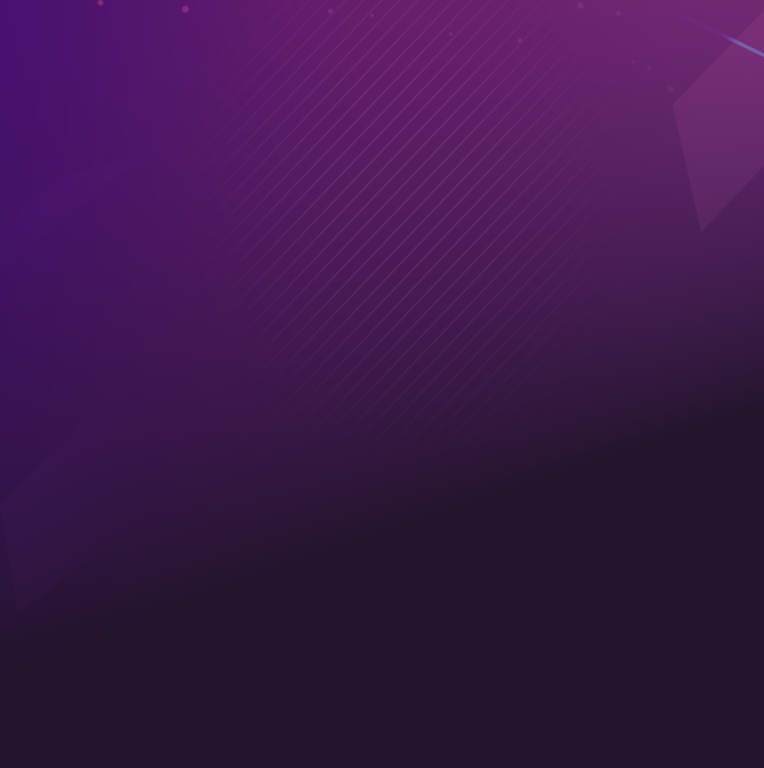
Write a Shadertoy shader that draws this background.

```glsl
// Violet dusk gradient with diagonal pinstripes, faint facets, a light streak and drifting dots.

const vec3 NIGHT   = vec3(0.132, 0.080, 0.168);
const vec3 INDIGO  = vec3(0.270, 0.065, 0.435);
const vec3 MAGENTA = vec3(0.405, 0.120, 0.415);
const vec3 ORCHID  = vec3(0.440, 0.160, 0.445);
const vec3 PINK    = vec3(0.560, 0.180, 0.520);
const vec3 PURPLE  = vec3(0.440, 0.160, 0.540);
const vec3 STEEL   = vec3(0.480, 0.400, 0.700);

// Sine-free hash: one number in, two values in 0..1 out
vec2 hash21(float n) {
    vec3 q = fract(vec3(n) * vec3(0.1031, 0.1030, 0.0973));
    q += dot(q, q.yzx + 33.33);
    return fract((q.xx + q.yz) * q.zy);
}

// Signed distance to the line a-b, positive on its left
float lineSide(vec2 p, vec2 a, vec2 b) {
    vec2 d = normalize(b - a);
    return d.x * (p.y - a.y) - d.y * (p.x - a.x);
}

// Smooth mask of a convex counter-clockwise quad
float facet(vec2 p, vec2 a, vec2 b, vec2 c, vec2 d, float soft) {
    float inside = min(min(lineSide(p, a, b), lineSide(p, b, c)),
                       min(lineSide(p, c, d), lineSide(p, d, a)));
    return smoothstep(-soft, soft, inside);
}

// Sky colours along the top, sinking into night along a tilted horizon
vec3 dusk(vec2 uv) {
    vec3 top = mix(INDIGO, MAGENTA, smoothstep(-0.1, 0.55, uv.x));
    top = mix(top, ORCHID, smoothstep(0.5, 1.0, uv.x));
    float horizon = 0.10 + 0.35 * uv.x;
    float height = clamp((uv.y - horizon) / (1.0 - horizon), 0.0, 1.0);
    vec3 curve = mix(vec3(1.70), vec3(1.20, 1.20, 1.55), smoothstep(0.0, 0.5, uv.x));
    vec3 light = 1.0 - pow(vec3(1.0 - height), curve);
    return mix(NIGHT, top, light * smoothstep(-0.02, 0.10, height));
}

// Thin rising stripes, fading out from an oval centre
float pinstripes(vec2 uv, float pixel) {
    const float spacing = 0.0236;
    float across = (uv.x - 0.96 * uv.y) / spacing;
    float dist = abs(fract(across) - 0.5) * spacing * 0.72;
    float stripe = 1.0 - smoothstep(0.0004, 0.0004 + 1.2 * pixel, dist);
    float reach = length((uv - vec2(0.53, 0.76)) / vec2(0.32, 0.43));
    return stripe * (1.0 - smoothstep(0.15, 1.0, reach));
}

// Dots hanging below the top edge, denser and deeper to the right
float dots(vec2 uv, float aspect, float pixel) {
    const int COUNT = 12;
    float mask = 0.0;
    for (int i = 0; i < COUNT; i++) {
        vec2 rnd = hash21(float(i) + 7.0);
        float along = (float(i) + rnd.x) / float(COUNT);
        vec2 centre = vec2(0.88 - 0.78 * pow(1.0 - along, 2.3),
                           0.997 - 0.13 * along * rnd.y);
        float radius = mix(0.0015, 0.0048, fract(rnd.x * 7.0 + rnd.y));
        float dist = length((uv - centre) * vec2(aspect, 1.0));
        float disc = 1.0 - smoothstep(radius - pixel, radius + pixel, dist);
        mask = max(mask, disc * mix(0.85, 0.35, along));
    }
    return mask;
}

void mainImage(out vec4 fragColor, in vec2 fragCoord) {
    vec2 uv = fragCoord / iResolution.xy;
    float pixel = 1.0 / iResolution.y;
    float aspect = iResolution.x / iResolution.y;
    vec3 color = dusk(uv);

    // Translucent facets at both sides
    float rightFacet = facet(uv, vec2(0.880, 0.863), vec2(0.918, 0.698),
                             vec2(1.100, 0.890), vec2(1.100, 1.090), pixel);
    float upperLeft = facet(uv, vec2(0.0, 0.645), vec2(0.196, 0.805),
                            vec2(0.065, 0.766), vec2(0.0, 0.700), 2.0 * pixel);
    float lowerLeft = facet(uv, vec2(0.0, 0.342), vec2(0.024, 0.200),
                            vec2(0.250, 0.380), vec2(0.200, 0.545), 2.0 * pixel);
    color += rightFacet * vec3(0.045, 0.025, 0.030);
    color += upperLeft * vec3(0.008, 0.003, 0.012);
    color += lowerLeft * vec3(0.016, 0.006, 0.018) * (1.0 - smoothstep(0.0, 0.2, uv.x));

    // Pinstripes
    color += pinstripes(uv, pixel) * vec3(0.075, 0.050, 0.060);

    // Light streak across the upper right corner
    float streakDist = abs(lineSide(uv, vec2(0.851, 1.0), vec2(1.0, 0.928)));
    float streak = 1.0 - smoothstep(0.0022 - pixel, 0.0022 + pixel, streakDist);
    float glint = smoothstep(0.94, 0.97, uv.x);
    color = mix(color, mix(PURPLE, STEEL, glint),
                streak * smoothstep(0.84, 0.93, uv.x) * mix(0.6, 0.9, glint));

    // Dots
    color = mix(color, PINK, dots(uv, aspect, pixel));

    fragColor = vec4(color, 1.0);
}
```
